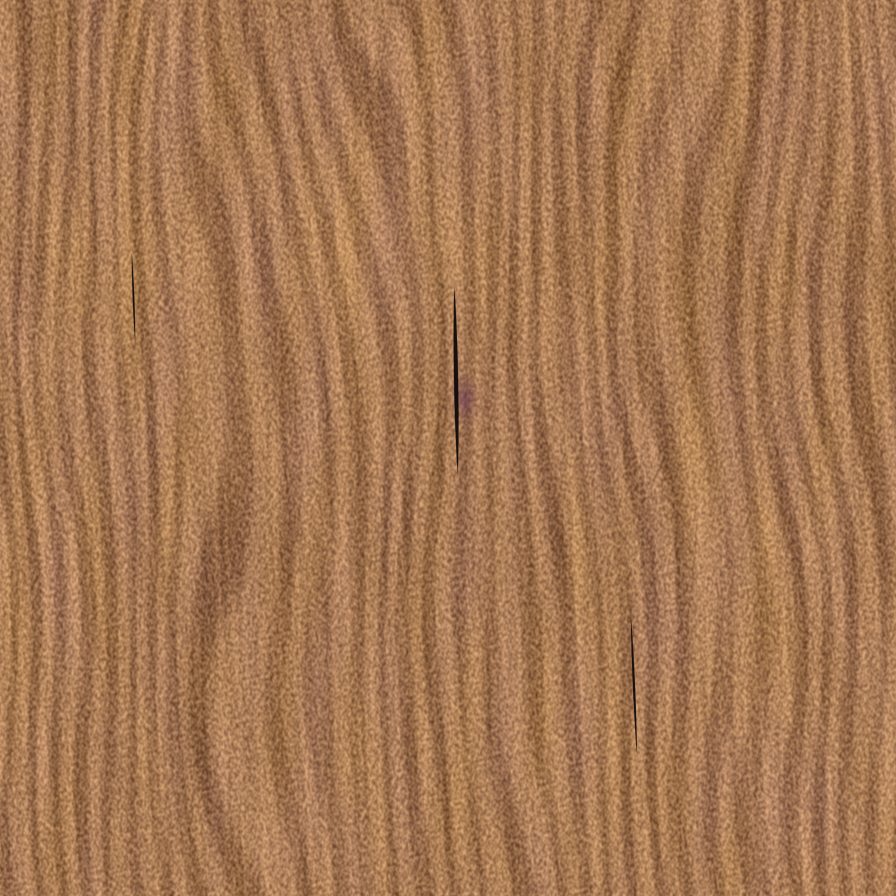
Give the GLSL for this texture, as a Shadertoy shader.

```glsl
#define DARK_WOOD vec3(0.485, 0.325, 0.212)
#define LIGHT_WOOD vec3(0.775, 0.580, 0.412)
#define CRACK_COLOR vec3(0.06, 0.035, 0.04)
#define STAIN_COLOR vec3(0.43, 0.24, 0.33)
#define BAND_COUNT 28.0
#define BAND_LEAN 0.05
#define BAND_DEPTH 0.46
#define BASE_TONE 0.72
#define STREAK_DEPTH 0.28
#define GRAIN_DEPTH 0.58
#define GRAIN_SCALE 205.0

const float TAU = 6.2831853;

// Integer hash turned into a unit gradient
vec2 gradient(ivec2 cell) {
    uvec2 q = uvec2(cell) * uvec2(1597334673u, 3812015801u);
    uint h = (q.x ^ q.y) * 1597334673u;
    h = (h ^ (h >> 15)) * 2246822519u;
    h ^= h >> 13;
    float angle = TAU * float(h & 65535u) / 65536.0;
    return vec2(cos(angle), sin(angle));
}

float gradientNoise(vec2 p) {
    ivec2 i = ivec2(floor(p));
    vec2 f = fract(p);
    vec2 u = f * f * f * (f * (f * 6.0 - 15.0) + 10.0);
    float a = dot(gradient(i), f);
    float b = dot(gradient(i + ivec2(1, 0)), f - vec2(1, 0));
    float c = dot(gradient(i + ivec2(0, 1)), f - vec2(0, 1));
    float d = dot(gradient(i + ivec2(1, 1)), f - vec2(1, 1));
    return mix(mix(a, b, u.x), mix(c, d, u.x), u.y);
}

// Wavering, nearly vertical growth bands: 1 in the dark wood
float growthBands(vec2 p) {
    float phase = BAND_COUNT * (p.x + BAND_LEAN * p.y);
    phase += 2.6 * gradientNoise(p * vec2(4.0, 1.7) + 3.7);
    phase += 0.9 * gradientNoise(p * vec2(10.0, 2.6) + 19.3);
    float wave = 0.5 + 0.5 * cos(TAU * phase);
    wave += 0.55 * gradientNoise(vec2(phase * 0.9, p.y * 2.2) + 41.0);
    wave += 0.22 * gradientNoise(p * vec2(110.0, 7.0));
    float strength = 0.88 + 0.5 * gradientNoise(vec2(phase * 0.6, p.y * 1.5) + 8.0);
    return smoothstep(0.25, 0.95, wave) * strength;
}

// Fine fibres running along the wood
float fibreStreaks(vec2 p) {
    vec2 q = vec2(p.x + BAND_LEAN * p.y, p.y);
    return gradientNoise(q * vec2(75.0, 3.5) + 5.0)
         + 0.9 * gradientNoise(q * vec2(170.0, 9.0) + 27.0);
}

// Short speckle, turned to hide its lattice
float speckle(vec2 p) {
    vec2 q = mat2(0.83, 0.56, -0.56, 0.83) * (p * vec2(1.15, 0.85)) * GRAIN_SCALE;
    return gradientNoise(q) + gradientNoise(q.yx * 1.37 + 63.0);
}

// Tapered slit; span holds the top and bottom ends
float crack(vec2 p, vec4 span, float halfWidth, float pixel) {
    float along = (span.y - p.y) / (span.y - span.w);
    float taper = max(4.0 * along * (1.0 - along), 0.0);
    float width = halfWidth * taper;
    float side = abs(p.x - mix(span.x, span.z, along));
    float edge = 0.75 * pixel;
    return (1.0 - smoothstep(width - edge, width + edge, side))
         * smoothstep(0.0, 0.3, taper);
}

void mainImage(out vec4 fragColor, in vec2 fragCoord) {
    float pixel = 1.0 / iResolution.y;
    vec2 p = fragCoord * pixel;

    // Wood tone
    float tone = BASE_TONE - BAND_DEPTH * growthBands(p);
    tone += STREAK_DEPTH * fibreStreaks(p) + GRAIN_DEPTH * speckle(p);
    tone += 0.15 * gradientNoise(p * vec2(5.0, 2.0) + 77.0);
    vec3 color = mix(DARK_WOOD, LIGHT_WOOD, clamp(tone, -0.25, 1.25));

    // Patches of warmer and greyer brown
    color.b += 0.05 * gradientNoise(p * vec2(24.0, 5.0) + 11.0);

    // Stain beside the long crack
    vec2 stainOffset = (p - vec2(0.519, 0.555)) / vec2(0.011, 0.020);
    color = mix(color, STAIN_COLOR, 0.6 * exp(-dot(stainOffset, stainOffset)));

    // Cracks
    vec4 spans[3] = vec4[3](
        vec4(0.507, 0.685, 0.511, 0.465),
        vec4(0.147, 0.720, 0.151, 0.615),
        vec4(0.704, 0.315, 0.711, 0.155));
    vec3 halfWidths = vec3(0.0024, 0.0010, 0.0013);
    for (int i = 0; i < 3; i++) {
        float slit = crack(p, spans[i], halfWidths[i], pixel);
        color = mix(color, CRACK_COLOR, 0.95 * slit);
    }

    fragColor = vec4(color, 1.0);
}
```
